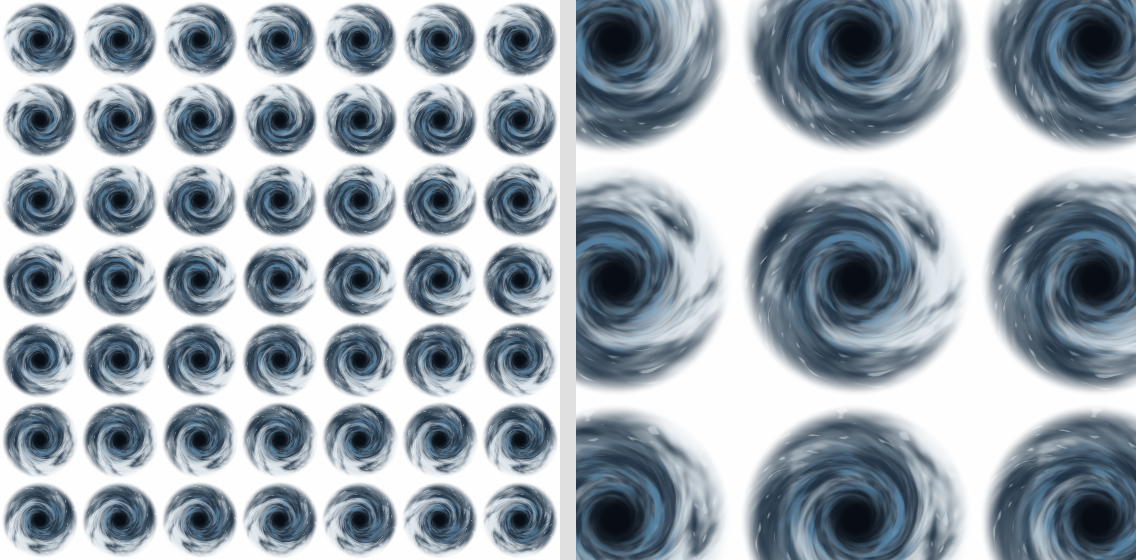
Left, the full canvas; right, a detail of the centre.
Reproduce this pattern procedurally as a Shadertoy shader.

```glsl
const float TAU = 6.2831853;
const float REPEATS = 7.0;         // discs across and down
const float TWIST = 1.9;           // radians of spiral per e-fold of radius
const float ARM_RADIUS = 0.4;      // radius where the pale arm sits at its nominal angle
const float FADE_START = 0.395;    // soft rim, in cell units
const float FADE_END = 0.485;
const float EYE_INNER = 0.045;
const float EYE_OUTER = 0.165;
const float STREAKS = 6.0;         // coarsest streaks around the disc
const float FLECKS = 44.0;         // fleck cells around the disc

const vec3 PAPER = vec3(0.995);
const vec3 DEEP  = vec3(0.13, 0.20, 0.27);
const vec3 SLATE = vec3(0.43, 0.49, 0.54);
const vec3 BLUE  = vec3(0.32, 0.51, 0.65);
const vec3 PALE  = vec3(0.88, 0.91, 0.93);
const vec3 EYE   = vec3(0.03, 0.05, 0.08);

vec2 gradient(vec2 cell, float period) {
    cell.x = mod(cell.x, period);
    float angle = TAU * fract(sin(dot(cell, vec2(127.1, 311.7))) * 43758.55);
    return vec2(cos(angle), sin(angle));
}

// Gradient noise that wraps in x after a whole number of cells
float gradientNoise(vec2 p, float period) {
    vec2 i = floor(p), f = p - i;
    vec2 u = f * f * f * (f * (f * 6.0 - 15.0) + 10.0);
    vec2 e = vec2(1.0, 0.0);
    float a = dot(gradient(i, period), f);
    float b = dot(gradient(i + e.xy, period), f - e.xy);
    float c = dot(gradient(i + e.yx, period), f - e.yx);
    float d = dot(gradient(i + e.xx, period), f - e.xx);
    return 1.4 * mix(mix(a, b, u.x), mix(c, d, u.x), u.y);
}

// Streaks drawn out along the spiral; fine octaves fade toward the eye
float streakNoise(float phase, float depth, float radius, float seed) {
    float sum = 0.0, weight = 0.6, period = STREAKS;
    for (int octave = 0; octave < 4; octave++) {
        vec2 p = vec2(phase / TAU * period, depth * (1.5 + 0.25 * period) + seed);
        float visible = smoothstep(0.0, 0.006 * period, radius);
        sum += weight * visible * gradientNoise(p, period);
        weight *= 0.62;
        period *= 2.0;
    }
    return sum;
}

vec3 vortex(vec2 p, float turn) {
    float r = max(length(p), 0.01);
    float theta = atan(p.y, p.x);
    float depth = log(r / ARM_RADIUS);
    float phase = theta + turn - TWIST * depth;
    phase += 0.45 * gradientNoise(vec2(phase / TAU * 4.0, depth * 2.0 + 9.0), 4.0);

    // The blue inner layer turns twice as fast as the outer clouds
    float innerPhase = theta + 2.0 * turn - 1.3 * TWIST * depth;
    float cloud = streakNoise(phase, depth, r, 20.0);
    float inner = streakNoise(innerPhase, depth, r, 57.0);

    // Slate body
    vec3 color = mix(DEEP, SLATE, smoothstep(-0.5, 0.5, 0.6 * cloud + 0.6 * inner + 0.5 * (r - 0.25)));

    // Blue ring of streaks
    float ring = smoothstep(0.07, 0.15, r) * (1.0 - smoothstep(0.2, 0.37, r));
    color = mix(color, BLUE, 0.85 * ring * smoothstep(-0.2, 0.45, inner));

    // One broad pale arm with torn edges, and thin wisps elsewhere
    float arm = smoothstep(0.0, 0.95, 0.2 - 0.65 * cos(phase) + 0.9 * cloud);
    arm *= smoothstep(0.11, 0.34, r);
    float wisp = 0.45 * smoothstep(0.15, 0.6, cloud) * smoothstep(0.1, 0.25, r);
    color = mix(color, PALE, max(arm, wisp));

    // Flecks toward the rim
    float fleck = gradientNoise(vec2(phase / TAU * FLECKS, r * 36.0), FLECKS);
    color = mix(color, PALE, 0.5 * smoothstep(0.45, 0.75, fleck) * smoothstep(0.22, 0.38, r));

    // Dark eye and soft rim
    color = mix(EYE, color, smoothstep(EYE_INNER, EYE_OUTER, r));
    return mix(color, PAPER, smoothstep(FADE_START, FADE_END, r));
}

void mainImage(out vec4 fragColor, in vec2 fragCoord) {
    vec2 grid = fragCoord / iResolution.xy * REPEATS;
    vec2 cell = floor(grid);

    // Each disc is one step of a full clockwise turn, read from the top left
    float frame = cell.x + REPEATS * (REPEATS - 1.0 - cell.y);
    float turn = TAU * frame / (REPEATS * REPEATS);
    fragColor = vec4(vortex(grid - cell - 0.5, turn), 1.0);
}
```
